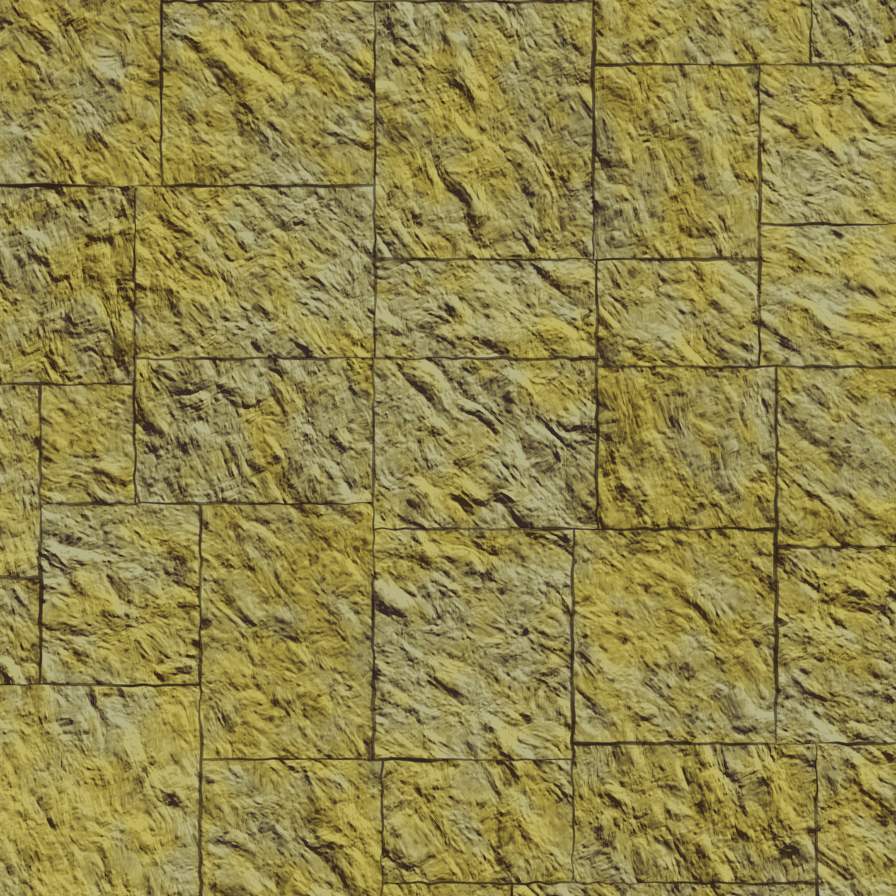
A Shadertoy shader for this texture:

```glsl
#define GRID vec2(4.7, 5.2)    // stones across and down
#define JITTER 0.66            // spread of the joint positions
#define JOINT 0.0015           // half width of a joint
#define ROUGHNESS 6.2          // strength of the relief lighting
#define RELIEF_SCALE 31.0      // size of the largest chips
#define LIGHT vec2(0.0013, 0.0023)
#define CHISEL_ANGLE -0.8      // mean direction of the tool marks
#define STRETCH 0.74           // squeeze along the stroke
#define BASE_TONE 0.63

const vec3 SHADOW = vec3(0.22, 0.16, 0.12);
const vec3 OLIVE = vec3(0.59, 0.54, 0.27);
const vec3 PALE = vec3(0.74, 0.71, 0.45);
const vec3 OCHRE_TINT = vec3(1.02, 1.00, 0.82);
const vec3 GREY_TINT = vec3(0.96, 0.99, 1.20);

float hash(vec2 p) {
    vec3 q = fract(p.xyx * 0.1031);
    q += dot(q, q.yzx + 33.33);
    return fract((q.x + q.y) * q.z);
}

float noise(vec2 p) {
    vec2 i = floor(p), f = fract(p);
    f = f * f * (3.0 - 2.0 * f);
    return mix(mix(hash(i), hash(i + vec2(1, 0)), f.x),
               mix(hash(i + vec2(0, 1)), hash(i + vec2(1, 1)), f.x), f.y);
}

// Position of the joint line that passes the grid vertex v
vec2 jointAt(vec2 v) {
    return v + JITTER * (hash(v + 17.0) - 0.5);
}

// Interlocking rectangles: joints run upright through even vertices and
// level through odd ones. Returns the distance to the edge of the stone.
float stoneEdge(vec2 p, out vec2 id) {
    vec2 g = p * GRID, home = floor(g);
    float best = -1.0;
    for (int y = -1; y <= 1; y++)
    for (int x = -1; x <= 1; x++) {
        vec2 c = home + vec2(x, y);
        vec2 a = jointAt(c), b = jointAt(c + vec2(1, 0));
        vec2 d = jointAt(c + vec2(0, 1)), e = jointAt(c + 1.0);
        bool even = mod(c.x + c.y, 2.0) < 0.5;
        vec2 lo = even ? vec2(a.x, b.y) : vec2(d.x, a.y);
        vec2 hi = even ? vec2(e.x, d.y) : vec2(b.x, e.y);
        vec2 inside = min(g - lo, hi - g) / GRID;
        float dist = min(inside.x, inside.y);
        if (dist > best) { best = dist; id = c; }
    }
    return max(best, 0.0);
}

// Small gouges in the stone face
float pits(vec2 q) {
    float n = 0.62 * noise(q * 52.0 + 5.0) + 0.38 * noise(q * 120.0);
    return smoothstep(0.70, 0.80, n);
}

// Height of the hewn face in chisel space
float relief(vec2 q) {
    q += 0.014 * vec2(noise(q * 36.0), noise(q * 36.0 + 40.0));
    float height = -0.03 * pits(q), amp = 0.5, freq = RELIEF_SCALE;
    for (int i = 0; i < 5; i++) {
        float n = noise(q * freq + float(i) * 19.0);
        height += amp * mix(n, abs(2.0 * n - 1.0), 0.5);
        amp *= 0.56;
        freq *= 1.93;
    }
    return height;
}

void mainImage(out vec4 fragColor, in vec2 fragCoord) {
    vec2 p = fragCoord / iResolution.y;
    float pixel = 1.0 / iResolution.y;

    // Stone layout with slightly ragged joints
    vec2 id;
    vec2 wobble = vec2(noise(p * 75.0), noise(p * 75.0 + 70.0)) - 0.5;
    float edge = stoneEdge(p + 0.003 * wobble, id);
    float seed = hash(id + 3.7), hue = hash(id + 51.3);

    // Tool marks: rotated per stone and stretched along the stroke
    float angle = CHISEL_ANGLE + 0.9 * (hash(id + 91.0) - 0.5);
    float c = cos(angle), s = sin(angle);
    mat2 chisel = mat2(STRETCH * c, -s, STRETCH * s, c);
    vec2 q = chisel * p + 7.0 * seed;
    float lit = relief(q) - relief(q + chisel * LIGHT);

    // Weathering: broad stains, fine grain and small holes
    float stain = 0.6 * noise(p * 6.0 + 11.0) + 0.4 * noise(p * 19.0);
    float grain = 0.5 * noise(p * 190.0) + 0.5 * noise(p * 370.0 + 13.0);
    float holes = smoothstep(0.76, 0.9, noise(q * 150.0 + 30.0));
    float tone = BASE_TONE + 0.11 * (seed - 0.5) + 0.24 * (stain - 0.5);
    tone += ROUGHNESS * lit * mix(0.85, 1.15, hue) + 0.3 * (grain - 0.5);
    tone -= 0.26 * pits(q) + 0.24 * holes;

    // Chipped pale rims beside darkened edges
    float chip = smoothstep(0.5, 0.8, noise(p * 41.0 + 23.0));
    tone += (0.34 * chip - 0.14) * exp(-edge / 0.0045);
    tone = clamp(tone, 0.0, 1.0);

    // Shade ramp, then ochre and grey-green patches
    vec3 color = mix(SHADOW, OLIVE, min(tone / 0.55, 1.0));
    color = mix(color, PALE, clamp((tone - 0.55) / 0.45, 0.0, 1.0));
    float patches = 0.7 * noise(p * 10.0 + 60.0) + 0.8 * noise(q * 44.0 + 9.0);
    float cool = smoothstep(0.3, 1.2, patches + 0.25 * (hue - 0.5));
    color *= mix(OCHRE_TINT, GREY_TINT, cool);

    // Joints of varying width and depth
    float width = JOINT * (0.3 + 1.4 * noise(p * 23.0 + 80.0));
    float joint = 1.0 - smoothstep(width - pixel, width + pixel, edge);
    float depth = mix(0.45, 1.0, noise(p * 34.0 + 44.0));
    color = mix(color, SHADOW * 0.8, joint * depth);

    fragColor = vec4(clamp(color, 0.0, 1.0), 1.0);
}
```
